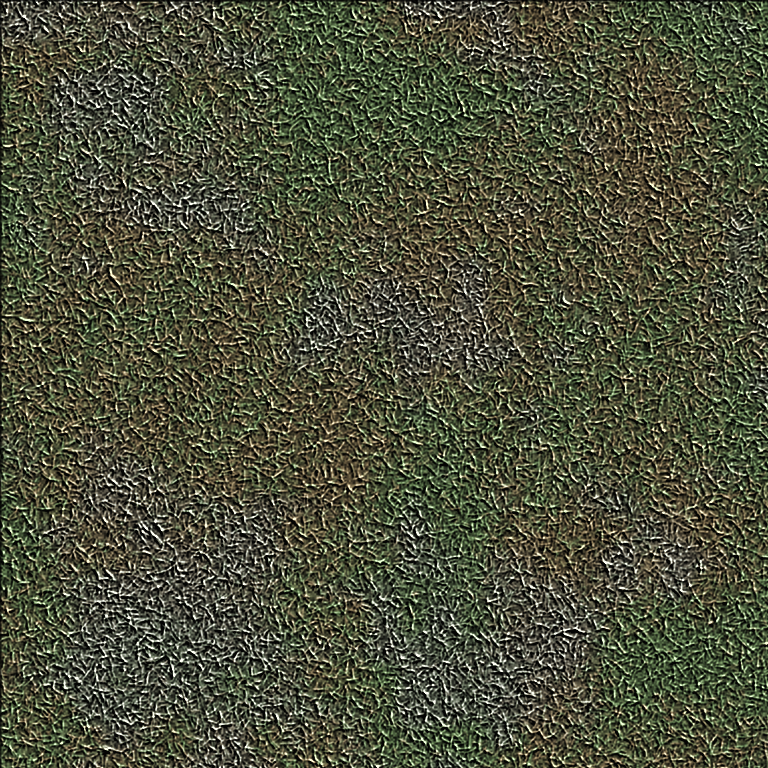
This texture is drawn by a three.js fragment shader. Its source:

```glsl
// Dense matted grass, embossed by a raking light, with green, straw and silvery patches.
varying vec2 vUv;

const float CELLS = 70.0;           // blade cells across the canvas
const int LAYERS = 6;               // blades per cell
const float BLADE_WIDTH = 0.0020;
const float HALF_MIN = 0.005;       // half blade length, shortest
const float HALF_MAX = 0.012;       // half blade length, longest
const float BEND = 20.0;            // strongest blade curvature
const float RIDGE = 0.35;           // bright core relative to the side lighting
const float RELIEF_GAIN = 2.1;
const float GRAIN_CELLS = 380.0;
const float GRAIN_GAIN = 2.0;
const float RIM = 0.002;            // dark rim on the left and top
const vec2 LIGHT = vec2(0.6, 0.8);
const vec3 GREEN = vec3(0.87, 1.10, 0.71);
const vec3 STRAW = vec3(1.14, 0.99, 0.70);
const vec3 SILVER = vec3(1.00, 1.02, 0.96);

float hash(vec2 p) {
  return fract(sin(dot(p, vec2(127.1, 311.7))) * 43758.5453);
}

float noise(vec2 p) {
  vec2 i = floor(p);
  vec2 f = fract(p);
  f = f * f * (3.0 - 2.0 * f);
  float low = mix(hash(i), hash(i + vec2(1.0, 0.0)), f.x);
  float high = mix(hash(i + vec2(0.0, 1.0)), hash(i + 1.0), f.x);
  return mix(low, high, f.y);
}

// One curved blade: x is its signed relief, y its warm or cool hue shift.
vec2 blade(vec2 offset, vec2 seed) {
  float angle = 3.14159 * hash(seed + 3.1);
  vec2 along = vec2(cos(angle), sin(angle));
  vec2 across = vec2(-along.y, along.x);
  float halfLength = mix(HALF_MIN, HALF_MAX, hash(seed + 5.7));
  float t = dot(offset, along);
  float curve = BEND * (2.0 * hash(seed + 7.3) - 1.0);
  float u = (dot(offset, across) + curve * t * t) / BLADE_WIDTH;

  float body = exp(-u * u) * (1.0 - smoothstep(0.5, 1.0, abs(t) / halfLength));
  float strength = hash(seed + 9.9);
  strength = 0.5 + 1.3 * strength * strength;
  float side = u * dot(across, LIGHT);
  float ridge = RIDGE * (1.0 - 2.0 * u * u);
  return body * vec2(strength * (side + ridge), hash(seed + 11.3) - 0.5);
}

// Sum of all blades that can reach the point.
vec2 grass(vec2 p) {
  vec2 sum = vec2(0.0);
  for (int layer = 0; layer < LAYERS; layer++) {
    float id = float(layer) * 19.7;
    vec2 q = p * CELLS + vec2(hash(vec2(id, 1.0)), hash(vec2(id, 2.0)));
    vec2 cell = floor(q);
    for (int y = -1; y <= 1; y++) {
      for (int x = -1; x <= 1; x++) {
        vec2 home = cell + vec2(float(x), float(y));
        vec2 seed = home + id;
        vec2 center = home + vec2(hash(seed + 0.3), hash(seed + 1.7));
        sum += blade((q - center) / CELLS, seed);
      }
    }
  }
  return sum;
}

void main() {
  vec2 strands = grass(vUv);

  // Broad patches of growth
  float warmPatch = 1.2 * noise(vUv * 7.0 + 31.0) + 0.6 * noise(vUv * 24.0 + 57.0) - 0.9;
  float palePatch = 0.6 * noise(vUv * 7.0 + 83.0) + 0.4 * noise(vUv * 26.0 + 12.0);
  float pale = smoothstep(0.42, 0.82, palePatch);

  // Relief to skewed tone: deep shadows, thin bright edges
  float relief = strands.x * RELIEF_GAIN;
  relief += GRAIN_GAIN * (noise(vUv * GRAIN_CELLS) - 0.5);
  relief *= mix(0.92, 1.2, pale);
  float tone = 0.28 + 0.22 * relief + 0.025 * relief * relief;
  tone = clamp(tone, 0.015, 1.0);

  // Hue by patch and by strand
  float warm = clamp(0.45 + warmPatch + strands.y, 0.0, 1.0);
  float silver = clamp(0.65 * pale + 0.6 * smoothstep(0.4, 0.9, tone), 0.0, 1.0);
  vec3 color = tone * mix(mix(GREEN, STRAW, warm), SILVER, silver);

  // Shaded rim
  float edge = min(vUv.x, 1.0 - vUv.y);
  color *= mix(0.25, 1.0, smoothstep(0.5 * RIM, 1.5 * RIM, edge));

  gl_FragColor = vec4(color, 1.0);
}
```
